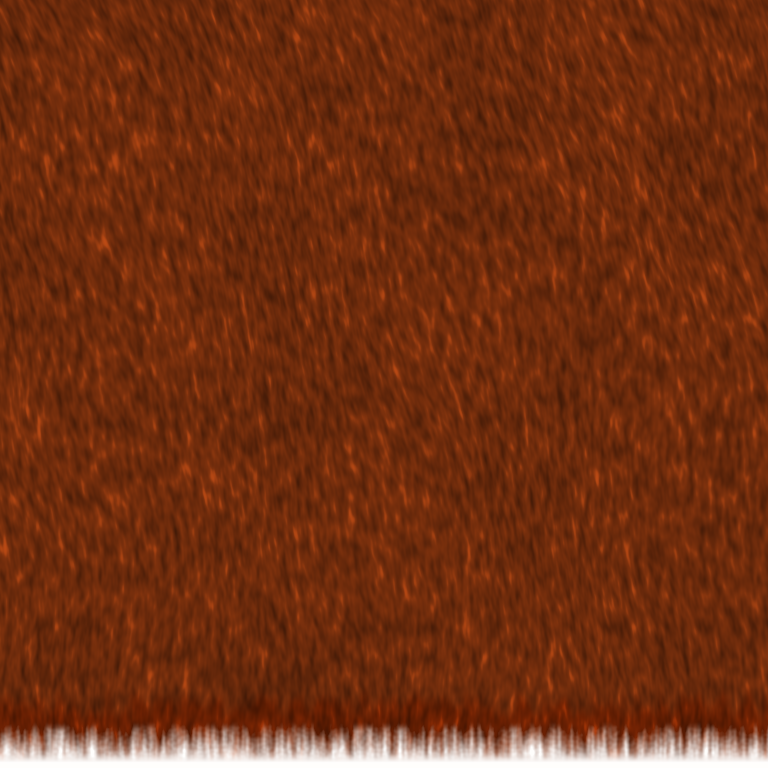
A three.js fragment shader for this texture:

```glsl
// Short russet fur with leaning hairs, ending in a frayed fringe on white.
varying vec2 vUv;

const vec3 FUR = vec3(0.43, 0.168, 0.045);
const vec3 GLINT = vec3(0.12, 0.05, 0.015);
const vec3 ROOT = vec3(0.40, 0.12, 0.01);
const vec3 PAPER = vec3(1.0, 0.995, 0.99);

// Unit gradient with a pseudo-random direction for a lattice point.
vec2 randomGradient(vec2 cell) {
  vec3 q = fract(cell.xyx * vec3(0.1031, 0.1030, 0.0973));
  q += dot(q, q.yzx + 33.33);
  float angle = 6.28318 * fract((q.x + q.y) * q.z);
  return vec2(cos(angle), sin(angle));
}

// Gradient noise, roughly -0.7 to 0.7.
float gradientNoise(vec2 p) {
  vec2 cell = floor(p);
  vec2 f = p - cell;
  vec2 w = f * f * f * (f * (f * 6.0 - 15.0) + 10.0);
  float a = dot(randomGradient(cell), f);
  float b = dot(randomGradient(cell + vec2(1.0, 0.0)), f - vec2(1.0, 0.0));
  float c = dot(randomGradient(cell + vec2(0.0, 1.0)), f - vec2(0.0, 1.0));
  float d = dot(randomGradient(cell + vec2(1.0, 1.0)), f - vec2(1.0, 1.0));
  return mix(mix(a, b, w.x), mix(c, d, w.x), w.y);
}

// Bends space so hairs lean left as they rise, more towards the top.
vec2 combHair(vec2 p, float lean, float sway) {
  float bend = lean * p.y * p.y + sway * gradientNoise(p * 3.0 + 7.0);
  return vec2(p.x + bend, p.y);
}

// Layered streaks: each octave is finer and fainter.
float hairTone(vec2 p, vec2 density) {
  float tone = 0.0;
  float weight = 1.0;
  for (int i = 0; i < 3; i++) {
    tone += weight * gradientNoise(p * density + float(i) * 19.7);
    density *= 1.6;
    weight *= 0.62;
  }
  return tone;
}

// Broad light and dark patches of the coat.
float clumpTone(vec2 p) {
  return 0.32 * gradientNoise(p * vec2(20.0, 12.0) + 41.0)
       + 0.28 * gradientNoise(p * vec2(6.0, 4.5) + 83.0);
}

vec3 furColor(float tone, float rootAmount) {
  vec3 base = mix(FUR, ROOT, rootAmount);
  return base * (1.0 + 0.38 * tone) + GLINT * smoothstep(0.3, 0.95, tone);
}

// Opacity of the fringe: 0 on bare paper, 1 inside the coat.
float fringeCover(vec2 p, float bottom, float top) {
  float strands = 0.75 * gradientNoise(vec2(p.x * 95.0, p.y * 7.0 + 3.0))
                + 0.45 * gradientNoise(vec2(p.x * 170.0, p.y * 25.0 + 11.0))
                + 0.35 * gradientNoise(vec2(p.x * 22.0, 5.5))
                + 0.15 * gradientNoise(p * 180.0);
  float height = (p.y - bottom) / (top - bottom);
  float gate = smoothstep(0.0, 0.35, height);
  float cover = clamp(height + 0.8 * strands * gate, 0.0, 1.0);
  float edge = top + 0.008 * strands;
  return mix(cover, 1.0, smoothstep(edge - 0.006, edge + 0.008, p.y));
}

void main() {
  vec2 hair = combHair(vUv, 0.16, 0.04);
  float tone = hairTone(hair, vec2(95.0, 30.0)) + clumpTone(hair);

  // Redder, darker band just above the fringe.
  float bandTop = 0.085 + 0.03 * gradientNoise(vUv * vec2(60.0, 20.0));
  float rootAmount = 1.0 - smoothstep(bandTop - 0.02, bandTop + 0.015, vUv.y);

  vec3 fur = furColor(tone, rootAmount);
  float cover = fringeCover(vUv, 0.007, 0.056);
  gl_FragColor = vec4(mix(PAPER, fur, cover), 1.0);
}
```
